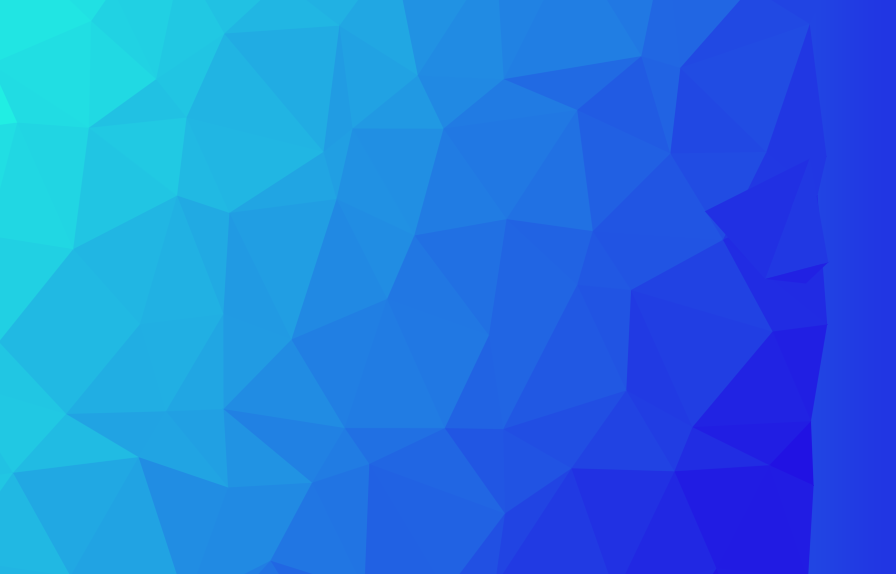
Reproduce this background procedurally as a Shadertoy shader.

```glsl
// Low-poly backdrop: flat triangular facets run from aqua at the upper left to
// deep blue at the lower right, ending in a ragged edge before a smooth band.
// A jittered, staggered grid is split into triangles blended by edge coverage.

const float ASPECT = 1.561;               // design width for a height of 1
const vec2 CELL = vec2(0.158, 0.152);     // mean facet spacing
const float LAST_COLUMN = 9.0;            // mesh ends at this grid column
const float JITTER = 0.70;                // vertex scatter, in cells
const float STAGGER = 0.22;               // alternate row shift, in cells
const float EDGE_CALM = 0.28;             // scatter kept along the right edge
const float TONE_NOISE = 0.065;           // facet to facet variation
const float RED = 0.13;
const float BLUE = 0.89;
const float TONE_START = 0.93;            // green level at the upper left
const vec2 TONE_FALL = vec2(0.75, 0.22);  // loss to the right and downward
const float TONE_BULGE = 0.14;            // extra light in the upper middle
const vec2 BAND_TONE = vec2(0.28, 0.21);  // band, inner to outer side

vec2 hash22(vec2 p) {
    vec3 q = fract(p.xyx * vec3(0.1031, 0.1030, 0.0973));
    q += dot(q, q.yzx + 33.33);
    return fract((q.xx + q.yz) * q.zy);
}

// Green level of the large gradient at a design position
float gradientTone(vec2 p) {
    vec2 uv = vec2(p.x / ASPECT, 1.0 - p.y);
    float bulge = TONE_BULGE * uv.x * (1.0 - uv.x) * (1.0 - uv.y);
    return clamp(TONE_START - dot(uv, TONE_FALL) + bulge, 0.10, 0.94);
}

vec2 meshVertex(vec2 id) {
    vec2 shift = (hash22(id + 41.0) - 0.5) * JITTER;
    shift.x += (mod(id.y, 2.0) - 0.5) * 2.0 * STAGGER;
    if (id.x == LAST_COLUMN) shift.x *= EDGE_CALM;
    return (id + shift) * CELL;
}

float cross2(vec2 a, vec2 b) {
    return a.x * b.y - a.y * b.x;
}

float edgeDistance(vec2 p, vec2 a, vec2 b) {
    return cross2(b - a, p - a) / max(length(b - a), 0.0001);
}

// Antialiased triangle coverage, for either winding
float coverage(vec2 p, vec2 a, vec2 b, vec2 c, float pixel) {
    float side = sign(cross2(b - a, c - a));
    float d = min(edgeDistance(p, a, b) * side,
              min(edgeDistance(p, b, c) * side, edgeDistance(p, c, a) * side));
    return smoothstep(-0.7 * pixel, 0.7 * pixel, d);
}

// Adds one facet as (tone * weight, weight)
vec2 facet(vec2 p, vec2 a, vec2 b, vec2 c, float noise, float pixel) {
    float weight = coverage(p, a, b, c, pixel);
    float tone = gradientTone((a + b + c) / 3.0) + (noise - 0.5) * TONE_NOISE;
    return vec2(tone, 1.0) * weight;
}

vec2 meshTone(vec2 p, float pixel) {
    vec2 total = vec2(0.0);
    vec2 home = floor(p / CELL);
    for (int j = -1; j <= 1; j++) {
        for (int i = -1; i <= 1; i++) {
            vec2 id = home + vec2(i, j);
            if (id.x >= LAST_COLUMN) continue;
            vec2 a = meshVertex(id);
            vec2 b = meshVertex(id + vec2(1.0, 0.0));
            vec2 c = meshVertex(id + vec2(1.0, 1.0));
            vec2 d = meshVertex(id + vec2(0.0, 1.0));
            vec2 noise = hash22(id + 97.0);
            // Split each quad along its shorter diagonal
            if (distance(a, c) < distance(b, d)) {
                total += facet(p, a, b, c, noise.x, pixel);
                total += facet(p, a, c, d, noise.y, pixel);
            } else {
                total += facet(p, a, b, d, noise.x, pixel);
                total += facet(p, b, c, d, noise.y, pixel);
            }
        }
    }
    return total;
}

// Dark gem-like cluster near the right edge
float addDarkCluster(float tone, vec2 p, float pixel) {
    vec2 top = vec2(1.411, 0.724);
    vec2 left = vec2(1.228, 0.632);
    vec2 low = vec2(1.333, 0.514);
    vec2 right = vec2(1.443, 0.543);
    vec2 tip = vec2(1.404, 0.506);
    tone = mix(tone, 0.19, coverage(p, top, left, low, pixel));
    tone = mix(tone, 0.22, coverage(p, top, low, right, pixel));
    return mix(tone, 0.13, coverage(p, low, right, tip, pixel));
}

void mainImage(out vec4 fragColor, in vec2 fragCoord) {
    vec2 p = fragCoord / iResolution.xy * vec2(ASPECT, 1.0);
    float pixel = 1.0 / iResolution.y;

    // Smooth band first, then the mesh over it
    float band = mix(BAND_TONE.x, BAND_TONE.y, smoothstep(0.88, 1.0, p.x / ASPECT));
    vec2 mesh = meshTone(p, pixel);
    float tone = mix(band, mesh.x / max(mesh.y, 0.001), clamp(mesh.y, 0.0, 1.0));
    tone = addDarkCluster(tone, p, pixel);

    fragColor = vec4(RED, tone, BLUE, 1.0);
}
```
